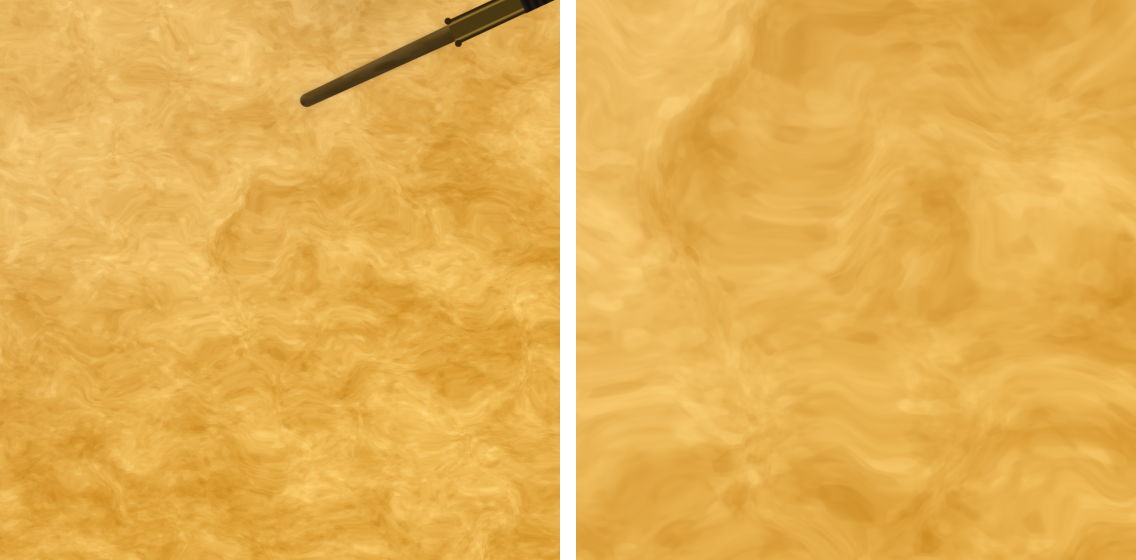
Left: the whole. Right: its middle third, enlarged.
A three.js fragment shader for this texture:

```glsl
varying vec2 vUv;

vec3 hash3(vec2 p) {
  vec3 q = fract(vec3(p.xyx) * vec3(0.1031, 0.103, 0.0973));
  q += dot(q, q.yxz + 33.33);
  return fract((q.xxy + q.yzz) * q.zyx);
}

// Soft cellular noise: blended random tones around scattered points
float softCells(vec2 p) {
  vec2 cell = floor(p);
  float tone = 0.0, total = 0.0;
  for (int y = -1; y <= 1; y++) {
    for (int x = -1; x <= 1; x++) {
      vec2 offset = vec2(float(x), float(y));
      vec3 h = hash3(cell + offset + 50.0);
      vec2 d = offset + h.xy - fract(p);
      float weight = exp(-5.0 * dot(d, d));
      tone += weight * (h.z - 0.5);
      total += weight;
    }
  }
  return tone / total;
}

// Layers of cells, each finer and slightly turned
float mottle(vec2 p) {
  float sum = 0.0, amplitude = 0.5;
  for (int i = 0; i < 6; i++) {
    sum += amplitude * softCells(p);
    p = mat2(0.98, 0.2, -0.2, 0.98) * p * 2.03 + 7.3;
    amplitude *= 0.74;
  }
  return sum;
}

float band(float x, float start, float end) {
  return smoothstep(start - 0.002, start + 0.002, x) * (1.0 - smoothstep(end - 0.002, end + 0.002, x));
}

float cover(float dist) {
  return 1.0 - smoothstep(-0.0015, 0.0015, dist);
}

// Golden ground, paler and calmer toward the upper left
vec3 ground(vec2 uv) {
  vec2 warp = vec2(softCells(uv * 14.0), softCells(uv * 14.0 + 31.0));
  float grain = mottle(uv * vec2(6.0, 10.0) + warp * 0.5);
  float haze = smoothstep(0.35, 1.3, uv.y + 0.5 * (1.0 - uv.x));
  vec3 color = mix(vec3(0.895, 0.67, 0.265), vec3(0.9, 0.7, 0.36), haze);
  color += grain * vec3(0.17, 0.25, 0.3) * mix(1.05, 0.75, haze);
  float flecks = softCells(uv * vec2(70.0, 110.0) + warp * 3.0);
  color += smoothstep(0.15, 0.45, flecks) * vec3(0.025, 0.04, 0.05);
  color -= smoothstep(0.2, 0.45, -flecks) * vec3(0.03, 0.04, 0.04);
  vec2 smudge = (uv - vec2(0.63, 1.0)) / vec2(0.12, 0.07);
  return color - vec3(0.07, 0.07, 0.05) * exp(-dot(smudge, smudge));
}

void main() {
  vec3 color = ground(vUv);

  // Rod coordinates: x along the shaft from its tip, y across it
  vec2 fromTip = vUv - vec2(0.548, 0.821);
  vec2 rod = mat2(0.907, -0.421, 0.421, 0.907) * fromTip;
  float radius = 0.012 + 0.013 * clamp(rod.x, 0.0, 0.3);
  float dist = length(vec2(min(rod.x, 0.0), rod.y)) - radius;

  // Faint halo and the soft contact shade
  color += vec3(0.01, 0.03, 0.06) * exp(-max(dist, 0.0) * 55.0);
  color -= vec3(0.1, 0.1, 0.07) * exp(-max(dist, 0.0) * 220.0);

  // Tapered shaft with a lit upper side
  float across = clamp(rod.y / radius, -1.0, 1.0);
  vec3 shaft = mix(vec3(0.27, 0.2, 0.08), vec3(0.42, 0.32, 0.15), smoothstep(-0.5, 1.0, across));
  shaft += 0.06 * softCells(rod * vec2(40.0, 160.0));
  color = mix(color, shaft, cover(dist));

  // Collar with pale prongs along both sides
  float collar = band(rod.x, 0.285, 0.425);
  color = mix(color, vec3(0.29, 0.22, 0.07), collar * cover(abs(rod.y) - 0.021));
  float prong = cover(abs(abs(rod.y) - 0.015) - 0.002);
  color = mix(color, vec3(0.66, 0.51, 0.2), 0.7 * collar * prong);
  color = mix(color, vec3(0.18, 0.13, 0.05), collar * cover(abs(abs(rod.y) - 0.021) - 0.002));
  float knob = length(vec2(rod.x - 0.288, abs(rod.y) - 0.022)) - 0.006;
  color = mix(color, vec3(0.2, 0.14, 0.05), cover(knob));

  // Dark ribbed grip at the corner
  float grip = smoothstep(0.418, 0.423, rod.x) * cover(abs(rod.y) - 0.024);
  vec3 rubber = vec3(0.1, 0.08, 0.06) + 0.025 * sin(rod.x * 420.0);
  color = mix(color, rubber, grip);

  gl_FragColor = vec4(color, 1.0);
}
```
